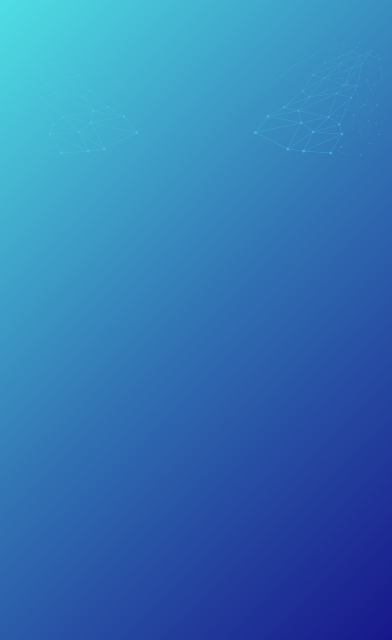
Reproduce this background procedurally as a Shadertoy shader.

```glsl
// Diagonal cyan-to-indigo gradient with two faint mirrored node meshes near the top.

// Lengths are fractions of the canvas height; mesh positions run down from the top.
const vec3 CYAN = vec3(0.310, 0.870, 0.895);
const vec3 AZURE = vec3(0.193, 0.452, 0.705);
const vec3 INDIGO = vec3(0.090, 0.090, 0.545);
const vec3 MESH_COLOR = vec3(0.33, 0.82, 0.91);
const float ACROSS = 0.37;            // share of the gradient that runs sideways

const int ROWS = 7;
const int COLUMNS = 4;
const vec2 MESH_TOP = vec2(0.055, 0.083);
const vec2 MESH_BOTTOM = vec2(0.147, 0.230);
const float MESH_JITTER = 0.018;
const float LINE_RADIUS = 0.0004;
const float LINE_ALPHA = 0.38;
const float NODE_ALPHA = 0.75;

const int SPECKS = 44;
const vec2 SPECK_MIN = vec2(0.018, 0.060);
const vec2 SPECK_MAX = vec2(0.090, 0.246);
const int STRAND_STEPS = 6;
const vec2 STRAND_START = vec2(0.115, 0.078);
const vec2 STRAND_END = vec2(0.203, 0.135);

vec2 hash2(vec2 p) {
    vec3 q = fract(vec3(p.xyx) * vec3(0.1031, 0.1030, 0.0973));
    q += dot(q, q.yzx + 33.33);
    return fract((q.xx + q.yz) * q.zy);
}

float segmentDistance(vec2 p, vec2 a, vec2 b) {
    vec2 ab = b - a;
    return length(p - a - ab * clamp(dot(p - a, ab) / dot(ab, ab), 0.0, 1.0));
}

// Antialiased coverage of a shape with the given radius
float cover(float d, float radius) {
    return clamp((radius - d) * iResolution.y + 0.5, 0.0, 1.0);
}

float line(vec2 p, vec2 a, vec2 b) {
    return LINE_ALPHA * cover(segmentDistance(p, a, b), LINE_RADIUS);
}

// Node of a sheet that widens as it comes forward
vec2 meshNode(int column, int row) {
    float s = float(row) / float(ROWS - 1);
    float side = float(column) / float(COLUMNS - 1) * 2.0 - 1.0;
    vec2 center = vec2(mix(MESH_TOP.x, MESH_BOTTOM.x, pow(s, 0.8)),
                       mix(MESH_TOP.y, MESH_BOTTOM.y, pow(s, 1.15)));
    vec2 spread = vec2(mix(0.020, 0.058, s), -0.014 * s);
    vec2 jitter = hash2(vec2(column, row) + 7.0) - 0.5;
    return center + side * spread + jitter * MESH_JITTER * (0.5 + s);
}

float meshSheet(vec2 p) {
    float ink = 0.0;
    for (int row = 0; row < ROWS; row++) {
        float s = float(row) / float(ROWS - 1);
        float fade = mix(0.55, 1.0, s);
        for (int column = 0; column < COLUMNS; column++) {
            vec2 node = meshNode(column, row);
            bool hasRight = column + 1 < COLUMNS;
            bool hasBelow = row + 1 < ROWS;
            float part = NODE_ALPHA * cover(length(p - node), mix(0.0009, 0.0021, s));
            if (hasRight) part = max(part, line(p, node, meshNode(column + 1, row)));
            if (hasBelow) part = max(part, line(p, node, meshNode(column, row + 1)));
            if (hasRight && hasBelow)
                part = max(part, line(p, node, meshNode(column + 1, row + 1)));
            ink = max(ink, part * fade);
        }
    }
    return ink;
}

// Loose dots, some with a short link
float specks(vec2 p) {
    float ink = 0.0;
    for (int i = 0; i < SPECKS; i++) {
        vec2 h = hash2(vec2(i, 31));
        vec2 k = hash2(vec2(i, 58));
        vec2 dot0 = mix(SPECK_MIN, SPECK_MAX, h);
        vec2 dot1 = dot0 + (k - 0.5) * vec2(0.030, 0.045);
        ink = max(ink, 0.5 * cover(length(p - dot0), mix(0.0006, 0.0016, k.x * h.y)));
        if (k.y > 0.45) ink = max(ink, 0.4 * line(p, dot0, dot1));
    }
    return ink;
}

// Thin broken trail beside the sheet
float strand(vec2 p) {
    float ink = 0.0;
    vec2 previous = STRAND_START;
    for (int i = 1; i <= STRAND_STEPS; i++) {
        vec2 next = mix(STRAND_START, STRAND_END, float(i) / float(STRAND_STEPS));
        next += (hash2(vec2(i, 83)) - 0.5) * 0.012;
        ink = max(ink, 0.55 * line(p, previous, next));
        ink = max(ink, 0.30 * cover(length(p - next), 0.0010));
        previous = next;
    }
    return ink;
}

void mainImage(out vec4 fragColor, in vec2 fragCoord) {
    vec2 uv = fragCoord / iResolution.xy;

    // Background gradient from the upper left to the lower right
    float t = mix(1.0 - uv.y, uv.x, ACROSS);
    vec3 color = t < 0.5 ? mix(CYAN, AZURE, t * 2.0) : mix(AZURE, INDIGO, t * 2.0 - 1.0);

    // Mirrored meshes
    float width = iResolution.x / iResolution.y;
    vec2 p = vec2(min(uv.x, 1.0 - uv.x) * width, 1.0 - uv.y);
    if (p.y < 0.29) {
        float ink = max(meshSheet(p), max(specks(p), strand(p)));
        color = mix(color, MESH_COLOR, ink * 0.8);
    }
    fragColor = vec4(color, 1.0);
}
```
